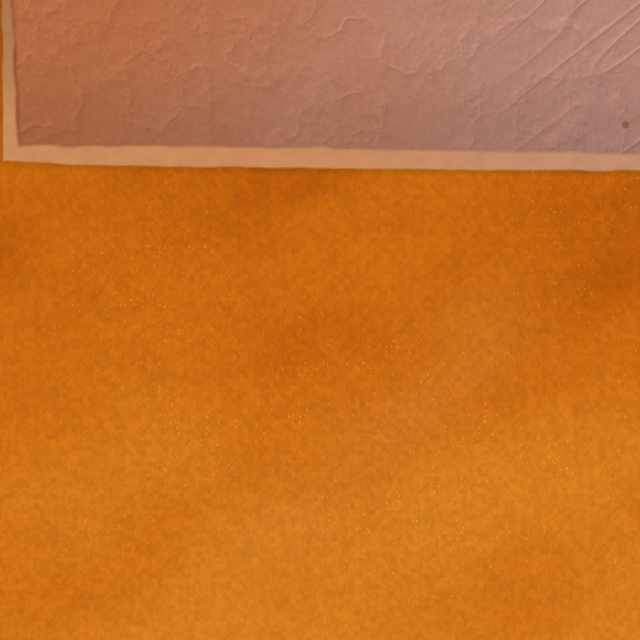
Give the GLSL for this texture, as a WebGL 1 fragment shader.

```glsl
precision highp float;
uniform vec2 u_resolution;

const vec3 WALL_DARK = vec3(0.70, 0.335, 0.045);
const vec3 WALL_MID = vec3(0.785, 0.415, 0.065);
const vec3 WALL_LIGHT = vec3(0.835, 0.49, 0.12);
const vec3 WALL_PALE = vec3(0.84, 0.51, 0.22);
const vec3 PANEL_WARM = vec3(0.675, 0.40, 0.255);
const vec3 PANEL_COOL = vec3(0.68, 0.495, 0.435);
const vec3 TRIM = vec3(0.80, 0.545, 0.36);
const vec3 TRIM_COOL = vec3(0.76, 0.55, 0.43);
const vec3 GROOVE = vec3(0.50, 0.27, 0.16);
const float GRAIN = 0.075;
const float RELIEF = 0.11;
const float EDGE = 0.0025;

float hash(vec2 p) {
  return fract(sin(dot(p, vec2(127.1, 311.7))) * 43758.5453);
}

float noise(vec2 p) {
  vec2 i = floor(p), f = fract(p);
  f = f * f * (3.0 - 2.0 * f);
  return mix(mix(hash(i), hash(i + vec2(1.0, 0.0)), f.x),
             mix(hash(i + vec2(0.0, 1.0)), hash(i + vec2(1.0, 1.0)), f.x), f.y);
}

float fbm(vec2 p) {
  float sum = 0.0, amp = 0.5;
  for (int i = 0; i < 5; i++) {
    sum += amp * noise(p);
    p = mat2(1.6, 1.2, -1.2, 1.6) * p + 7.3;
    amp *= 0.5;
  }
  return sum;
}

// Soft elliptical patch, tilted to follow the brush direction
float patchAt(vec2 p, vec2 center, vec2 size) {
  vec2 d = mat2(0.87, -0.5, 0.5, 0.87) * (p - center) / size;
  return exp(-dot(d, d));
}

// Small bright flecks, one per cell
float flecks(vec2 p, float cells, float density) {
  vec2 g = p * cells, id = floor(g);
  vec2 center = 0.3 + 0.4 * vec2(hash(id + 3.1), hash(id + 8.7));
  vec2 d = (fract(g) - center) * vec2(1.5, 1.0);
  return smoothstep(0.3, 0.05, length(d)) * step(1.0 - density, hash(id));
}

// Plaster surface height: lumps, ridges and diagonal trowel scratches
float panelHeight(vec2 p) {
  float ridge = 1.0 - abs(2.0 * fbm(p * 13.0) - 1.0);
  float h = 0.6 * fbm(p * 40.0) + 0.7 * pow(ridge, 6.0);
  vec2 q = vec2(p.x * 0.62 - p.y * 0.78, p.x * 0.78 + p.y * 0.62);
  float scratch = 1.0 - abs(2.0 * noise(vec2(q.x * 34.0, q.y * 5.0)) - 1.0);
  return h + 0.7 * pow(scratch, 10.0) * smoothstep(0.68, 0.95, p.x);
}

vec3 wallColor(vec2 p) {
  float cloud = fbm(mat2(0.87, -0.5, 0.5, 0.87) * p * vec2(4.0, 6.0)) - 0.48;
  float tone = 0.22 + 0.62 * smoothstep(0.75, 0.12, p.y) + 0.7 * cloud;
  tone += 0.22 * patchAt(p, vec2(0.60, 0.62), vec2(0.16, 0.09));
  tone += 0.20 * patchAt(p, vec2(0.83, 0.27), vec2(0.16, 0.10));
  tone -= 0.20 * patchAt(p, vec2(0.43, 0.46), vec2(0.11, 0.06));
  tone -= 0.22 * patchAt(p, vec2(0.0, 0.60), vec2(0.06, 0.08));
  tone -= 0.20 * patchAt(p, vec2(0.92, 0.53), vec2(0.12, 0.07));
  tone -= 0.18 * patchAt(p, vec2(0.78, 0.38), vec2(0.07, 0.05));
  vec3 col = mix(WALL_DARK, WALL_MID, smoothstep(0.0, 0.5, tone));
  col = mix(col, WALL_LIGHT, smoothstep(0.45, 1.05, tone));
  float pale = patchAt(p, vec2(0.64, 0.35), vec2(0.11, 0.05))
             + 0.7 * patchAt(p, vec2(0.76, 0.48), vec2(0.09, 0.08))
             + 0.5 * patchAt(p, vec2(0.47, 0.19), vec2(0.12, 0.06));
  col = mix(col, WALL_PALE, 0.4 * clamp(pale, 0.0, 1.0));
  // Grain and scattered flecks
  col *= 1.0 + GRAIN * (noise(p * vec2(260.0, 190.0)) + noise(p * 120.0) - 1.0);
  float fleckMask = smoothstep(0.42, 0.65, fbm(p * 7.0 + 4.0)) + 0.4 * pale;
  float spots = flecks(p, 110.0, 0.10) + 0.7 * flecks(p + 0.37, 170.0, 0.12);
  return col + vec3(0.10, 0.11, 0.10) * spots * min(fleckMask, 1.0);
}

vec3 panelColor(vec2 p) {
  float cool = smoothstep(0.05, 0.85, p.x + 0.35 * (fbm(p * 5.0) - 0.5));
  vec3 col = mix(PANEL_WARM, PANEL_COOL, cool);
  col *= 0.95 + 0.10 * smoothstep(0.76, 0.95, p.y);
  vec2 toLight = vec2(-0.002, 0.003);
  float shade = panelHeight(p) - panelHeight(p + toLight);
  col *= 1.0 + RELIEF * clamp(2.2 * shade, -1.0, 1.0);
  col *= 1.0 + 0.05 * (noise(p * 230.0) - 0.5);
  float pit = smoothstep(0.008, 0.003, length(p - vec2(0.977, 0.805)));
  return mix(col, GROOVE, 0.6 * pit);
}

void main() {
  vec2 p = gl_FragCoord.xy / u_resolution;
  float wobble = 0.005 * (fbm(p * 28.0) - 0.5);

  // Signed distances inside the trim and inside the panel
  float outerY = 0.741 - 0.008 * p.x + 0.009 * exp(-p.x * 9.0);
  float innerY = 0.771 - 0.013 * p.x * p.x;
  float outerX = 0.005 + 0.01 * (0.78 - p.y);
  float innerX = 0.029 - 0.05 * (p.y - 0.77);
  float trim = min(p.y - outerY, p.x - outerX) + wobble;
  float panel = min(p.y - innerY, p.x - innerX) + 1.4 * wobble;

  vec3 trimCol = mix(TRIM, TRIM_COOL, smoothstep(0.3, 1.0, p.x));
  trimCol *= 0.96 + 0.08 * fbm(p * 60.0);
  trimCol *= 1.0 - 0.14 * smoothstep(0.80, 0.95, p.y);

  vec3 col = wallColor(p);
  col *= 1.0 - 0.10 * smoothstep(-0.014, 0.0, trim);
  col = mix(col, trimCol, smoothstep(-EDGE, EDGE, trim));
  col = mix(col, panelColor(p), smoothstep(-EDGE, 2.0 * EDGE, panel));

  // Dark groove along the left side, faint along the bottom
  float seam = exp(-pow((panel - 0.002) / 0.0035, 2.0));
  float leftSide = smoothstep(0.045, 0.025, p.x) * smoothstep(0.765, 0.785, p.y);
  col = mix(col, GROOVE, seam * (0.10 + 0.5 * leftSide * fbm(p * 35.0 + 2.0) * 1.6));
  gl_FragColor = vec4(col, 1.0);
}
```
